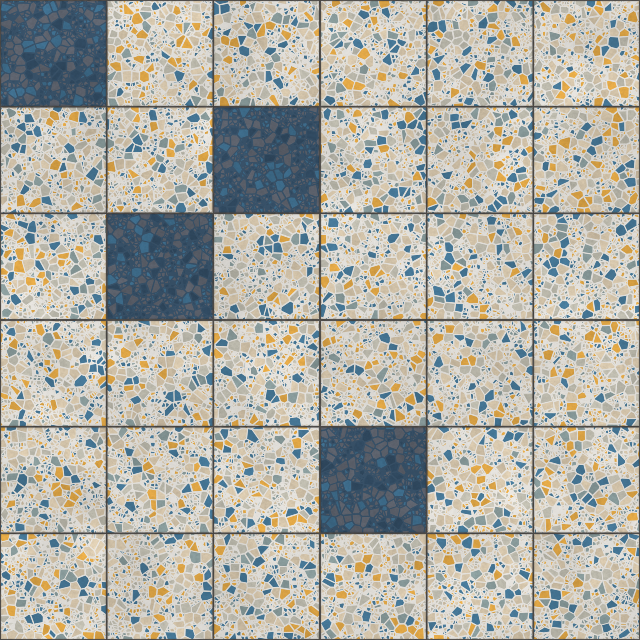
This texture is drawn by a WebGL 1 fragment shader. Its source:

```glsl
precision highp float;
uniform vec2 u_resolution;

float hash(vec2 p) {
  return fract(sin(dot(p, vec2(127.1, 311.7))) * 43758.5453);
}

vec2 hash2(vec2 p) {
  return vec2(hash(p), hash(p + 17.3));
}

float noise(vec2 p) {
  vec2 i = floor(p), f = fract(p);
  f = f * f * (3.0 - 2.0 * f);
  return mix(mix(hash(i), hash(i + vec2(1.0, 0.0)), f.x),
             mix(hash(i + vec2(0.0, 1.0)), hash(i + 1.0), f.x), f.y);
}

float fbm(vec2 p) {
  float sum = 0.0, amp = 0.5;
  for (int i = 0; i < 4; i++) {
    sum += amp * noise(p);
    p = p * 2.03 + 5.7;
    amp *= 0.5;
  }
  return sum;
}

// Voronoi cell: x = distance to its border, yz = cell id
vec3 shard(vec2 p, vec2 seed) {
  vec2 cell = floor(p), f = fract(p), nearest = vec2(0.0), toNearest = vec2(0.0);
  float best = 9.0;
  for (int y = -1; y <= 1; y++)
    for (int x = -1; x <= 1; x++) {
      vec2 g = vec2(float(x), float(y));
      vec2 r = g + hash2(cell + g + seed) - f;
      if (dot(r, r) < best) {
        best = dot(r, r);
        nearest = g;
        toNearest = r;
      }
    }
  float border = 9.0;
  for (int y = -2; y <= 2; y++)
    for (int x = -2; x <= 2; x++) {
      vec2 g = nearest + vec2(float(x), float(y));
      vec2 r = g + hash2(cell + g + seed) - f;
      vec2 across = r - toNearest;
      if (dot(across, across) > 0.0001)
        border = min(border, dot(0.5 * (toNearest + r), normalize(across)));
    }
  return vec3(border, cell + nearest + seed);
}

float isTile(vec2 tile, float column, float row) {
  return 1.0 - step(0.5, distance(tile, vec2(column, row)));
}

vec3 lightChip(float pick) {
  vec3 c = vec3(0.82, 0.76, 0.66);
  c = mix(c, vec3(0.73, 0.72, 0.67), step(0.38, pick));
  c = mix(c, vec3(0.53, 0.60, 0.60), step(0.53, pick));
  c = mix(c, vec3(0.86, 0.64, 0.27), step(0.63, pick));
  return mix(c, vec3(0.27, 0.46, 0.58), step(0.82, pick));
}

vec3 darkChip(float pick) {
  vec3 c = vec3(0.36, 0.38, 0.42);
  c = mix(c, vec3(0.19, 0.29, 0.38), step(0.55, pick));
  return mix(c, vec3(0.24, 0.42, 0.54), step(0.82, pick));
}

void main() {
  vec2 uv = gl_FragCoord.xy / u_resolution;
  vec2 grid = uv * 6.0, tile = floor(grid), p = fract(grid);
  float px = 6.0 / min(u_resolution.x, u_resolution.y);
  vec2 seed = tile * 41.0 + 3.0;

  // Large chips, with crushed fragments filling the other cells
  vec3 big = shard(p * 12.5, seed);
  vec3 small = shard(p * 27.0, seed + 300.0);
  float keepBig = step(0.5, hash(big.yz + 7.1));
  float border = big.x / 12.5;
  vec2 id = big.yz;
  if (keepBig < 0.5) {
    border = min(border, small.x / 27.0);
    id = small.yz;
  }
  float gap = 0.0045 + 0.004 * hash(id + 2.9);
  float chip = smoothstep(gap - 0.5 * px, gap + 0.5 * px, border);
  chip *= max(keepBig, step(0.1, hash(id + 11.7)));

  // Four dark tiles among the light ones
  float dark = isTile(tile, 0.0, 5.0) + isTile(tile, 2.0, 4.0)
             + isTile(tile, 1.0, 3.0) + isTile(tile, 3.0, 1.0);
  float pick = hash(id + 5.3);
  vec3 binder = mix(vec3(0.88, 0.87, 0.85), vec3(0.22, 0.32, 0.41), dark);
  vec3 stone = mix(lightChip(pick), darkChip(pick), dark);
  stone *= 0.95 + 0.1 * hash(id + 23.0);
  stone *= 0.94 + 0.12 * fbm(grid * 45.0);
  vec3 color = mix(binder, stone, chip);

  // Tile tone, soft stains and fine grain
  color *= 0.975 + 0.04 * hash(tile + 0.7);
  color *= 0.92 + 0.15 * fbm(grid * 2.3 + 9.0);
  color *= 0.985 + 0.03 * noise(grid * 90.0);

  // Grout
  vec2 side = min(p, 1.0 - p);
  float edge = min(side.x, side.y);
  float grout = 1.0 - smoothstep(0.008 - 0.5 * px, 0.008 + 0.5 * px, edge);
  color *= 1.0 - 0.1 * (1.0 - smoothstep(0.008, 0.025, edge));
  vec3 groutColor = vec3(0.29, 0.28, 0.27) * (0.9 + 0.2 * noise(grid * 30.0));
  gl_FragColor = vec4(mix(color, groutColor, grout), 1.0);
}
```
